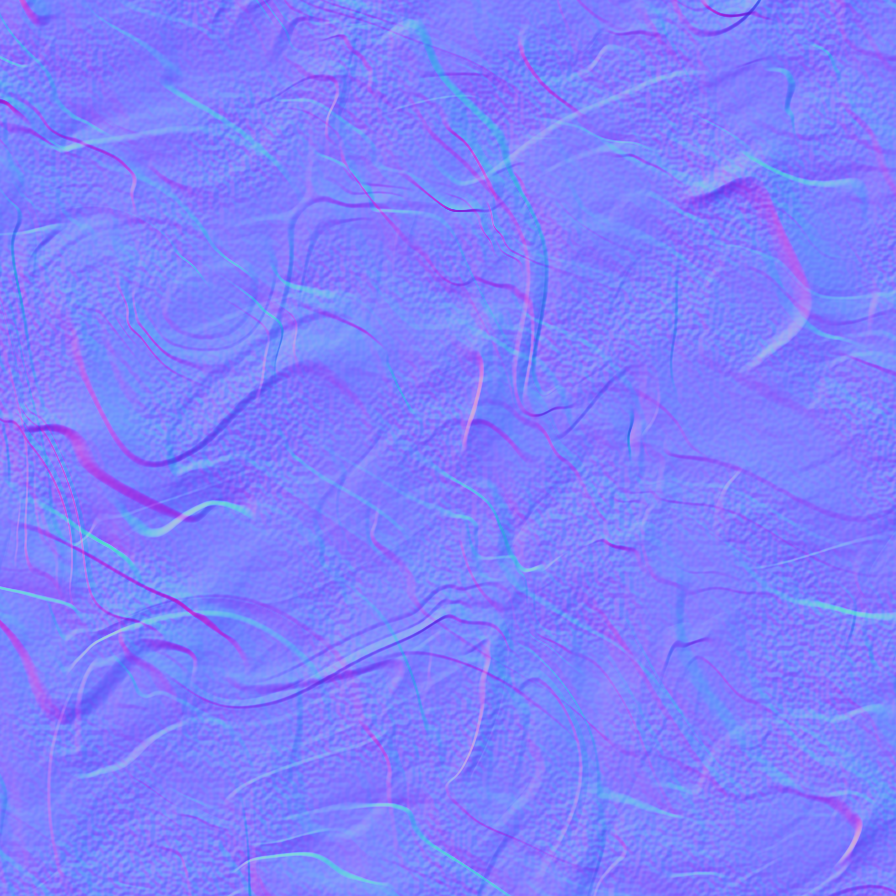
Give the GLSL for this texture map, as a Shadertoy shader.

```glsl
const vec2 ACROSS = vec2(0.64, 0.77);   // folds run at right angles to this
const float SAMPLE_STEP = 0.001;

vec2 hashGradient(vec2 cell) {
    float angle = 6.2832 * fract(sin(dot(cell, vec2(127.1, 311.7))) * 43758.5453);
    return vec2(cos(angle), sin(angle));
}

// Signed gradient noise with smooth slopes
float noise(vec2 p) {
    vec2 i = floor(p), f = p - i;
    vec2 u = f * f * f * (f * (f * 6.0 - 15.0) + 10.0);
    vec2 e = vec2(1.0, 0.0);
    float a = dot(hashGradient(i), f);
    float b = dot(hashGradient(i + e.xy), f - e.xy);
    float c = dot(hashGradient(i + e.yx), f - e.yx);
    float d = dot(hashGradient(i + e.xx), f - e.xx);
    return mix(mix(a, b, u.x), mix(c, d, u.x), u.y);
}

vec2 noisePair(vec2 p) {
    return vec2(noise(p), noise(p + vec2(31.7, 17.3)));
}

// Bends the plane into curls, broad ones first
vec2 swirl(vec2 p, float seed) {
    p += 0.26 * noisePair(p * 3.0 + seed);
    p += 0.10 * noisePair(p * 7.0 + seed * 1.7);
    return p + 0.022 * noisePair(p * 17.0 + seed * 2.3);
}

// Sharp steps with gentle backs; each fold has its own fading strength
float folds(vec2 p, float count, float edge, float seed) {
    vec2 w = swirl(p, seed);
    float phase = count * (dot(w, ACROSS) + 0.16 * noise(w * 4.0 + seed));
    float index = floor(phase);
    float f = phase - index;
    float strength = noise(w * 4.5 + index * vec2(7.37, 3.91) + seed);
    strength *= 0.5 + 3.0 * abs(strength);
    return strength * (smoothstep(0.0, edge, f) - f) / count;
}

// Fine bumps, rougher in patches
float grain(vec2 p) {
    float patchiness = smoothstep(-0.3, 0.35, noise(p * 8.0 + 5.3));
    float bumps = noise(p * 170.0) + 0.5 * noise(p * 100.0 + 9.1);
    return mix(0.35, 1.0, patchiness) * bumps;
}

float height(vec2 p) {
    float h = 0.005 * noise(p * 6.0 + 2.6);
    for (int i = 0; i < 4; i++) {
        float layer = float(i);
        float count = 8.0 + 6.0 * layer;
        float edge = 0.12 + 0.07 * layer;
        h += 0.085 * folds(p, count, edge, 4.3 + 11.9 * layer);
    }
    return h + 0.0011 * grain(p);
}

// Green points down the canvas; steep slopes are softened
vec3 encodeNormal(vec2 slope) {
    slope /= 1.0 + 0.4 * length(slope);
    vec3 normal = normalize(vec3(-0.8 * slope.x, slope.y, 1.0));
    return 0.5 + 0.5 * normal;
}

void mainImage(out vec4 fragColor, in vec2 fragCoord) {
    vec2 p = fragCoord / iResolution.y;
    vec2 e = vec2(SAMPLE_STEP, 0.0);
    vec2 rise = vec2(height(p + e.xy) - height(p - e.xy),
                     height(p + e.yx) - height(p - e.yx));
    fragColor = vec4(encodeNormal(rise / (2.0 * SAMPLE_STEP)), 1.0);
}
```
